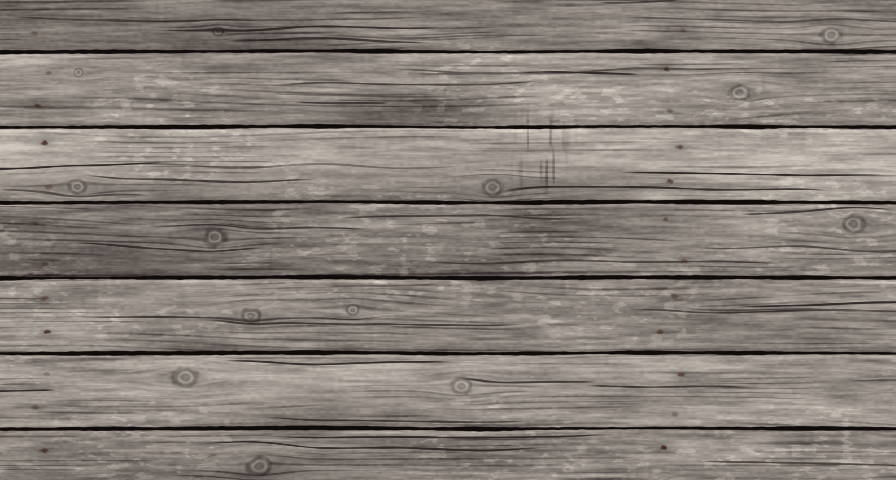
A Shadertoy shader for this texture:

```glsl
// Weathered grey horizontal planks with dark gaps, grain, cracks, knots and rusty nails.
const float PITCH = 0.1571;        // plank height, in canvas heights
const float FIRST_OFFSET = 0.0498; // part of the first plank above the top
const float GAP_HALF = 0.0032;
const float KNOT_SPACING = 0.625;
const int KNOTS = 3;
const int CRACKS = 6;
const vec2 NAIL_COLUMNS = vec2(0.09, 1.40);
const float SCUFF_X = 1.13;
const vec3 DARK_WOOD = vec3(0.15, 0.12, 0.12);
const vec3 LIGHT_WOOD = vec3(0.76, 0.73, 0.69);
const vec3 GAP_COLOR = vec3(0.06, 0.045, 0.045);
const vec3 RUST = vec3(0.29, 0.18, 0.13);
const float PLANK_TONE[7] = float[7](0.62, 0.72, 0.84, 0.58, 0.68, 0.76, 0.66);

float hash(vec2 p) {
    vec3 q = fract(p.xyx * vec3(0.1031, 0.1030, 0.0973));
    q += dot(q, q.yzx + 33.33);
    return fract((q.x + q.y) * q.z);
}

float noise(vec2 p) {
    vec2 i = floor(p), f = fract(p);
    f = f * f * (3.0 - 2.0 * f);
    return mix(mix(hash(i), hash(i + vec2(1, 0)), f.x),
               mix(hash(i + vec2(0, 1)), hash(i + vec2(1, 1)), f.x), f.y);
}

float fbm(vec2 p) {
    float sum = 0.0, amp = 0.53;
    for (int i = 0; i < 4; i++) {
        sum += amp * noise(p);
        p = p * 2.03 + 17.1;
        amp *= 0.5;
    }
    return sum;
}

void mainImage(out vec4 fragColor, in vec2 fragCoord) {
    float px = 1.0 / iResolution.y;
    vec2 p = fragCoord * px;
    p.y = 1.0 - p.y;

    // Plank index and local coordinates
    float row = (p.y + FIRST_OFFSET + 0.003 * (noise(vec2(p.x * 3.0, 5.0)) - 0.5)) / PITCH;
    float id = floor(row), v = fract(row);
    vec2 local = vec2(p.x, (v - 0.5) * PITCH);
    vec2 seed = vec2(id * 13.7 + 41.0, id * 7.9 + 23.0);

    // Knots bend the grain around them
    vec2 grain = local;
    float knotShade = 0.0, knotMask = 0.0;
    for (int i = 0; i < KNOTS; i++) {
        vec2 key = vec2(float(i) + 3.0, id + 11.0);
        float present = step(0.52, hash(key + 50.0));
        float radius = mix(0.009, 0.021, hash(key + 20.0));
        vec2 center = vec2((float(i) + 0.1 + 0.8 * hash(key)) * KNOT_SPACING,
                           (hash(key + 30.0) - 0.5) * 0.095);
        vec2 d = (local - center) * vec2(0.8, 1.0);
        float dist = length(d) * (0.85 + 0.3 * noise(d * 90.0 + key * 9.0)) / radius;
        float inside = present * (1.0 - smoothstep(0.75, 1.1, dist));
        grain.y -= present * d.y * 0.75 * exp(-dot(d * vec2(0.5, 1), d * vec2(0.5, 1)) / (2.5 * radius * radius));
        knotShade += inside * 0.08 * sin(dist * 15.0);
        knotShade -= present * 0.32 * exp(-pow((dist - 0.9) * 6.0, 2.0)) * (0.4 + 0.6 * noise(d * 130.0 + key));
        knotShade -= present * 0.22 * exp(-dist * dist * 9.0);
        knotMask = max(knotMask, inside);
    }

    // Broad tone, streaks and fine grain
    float tone = PLANK_TONE[int(clamp(id, 0.0, 6.0))];
    tone += 0.26 * (fbm(vec2(p.x * 2.6, v * 1.5) + seed) - 0.5);
    tone += 0.34 * (fbm(grain * vec2(5.0, 50.0) + seed) - 0.5);
    float fine = fbm(grain * vec2(13.0, 170.0) + seed * 1.7) - 0.5;
    tone += 0.48 * fine * (1.0 - 0.6 * knotMask);
    tone += 0.10 * (noise(p * vec2(110.0, 210.0)) - 0.5);
    float stain = smoothstep(0.5, 0.9, noise(vec2(p.x * 2.0 + id * 5.3, id + 3.0)));
    tone -= 0.22 * stain * smoothstep(0.3, 1.0, v + 0.4 * fine);

    // Thin broken lines along the grain
    float lineField = grain.y * 75.0 + 3.0 * noise(grain * vec2(1.7, 14.0) + seed);
    float lineDist = abs(fract(lineField) - 0.5) / 75.0;
    float broken = smoothstep(0.48, 0.75, noise(grain * vec2(5.0, 55.0) + seed * 2.1));
    tone -= 0.24 * broken * (1.0 - smoothstep(0.0004, 0.0010 + px, lineDist)) * (1.0 - knotMask);

    // Long tapering cracks
    float crack = 0.0;
    for (int i = 0; i < CRACKS; i++) {
        vec2 key = vec2(float(i) + 70.0, id + 31.0);
        float span = mix(0.08, 0.40, hash(key + 5.0));
        float along = (p.x - 1.9 * hash(key)) / span;
        float taper = max(0.0, 1.0 - along * along);
        float y = (hash(key + 9.0) - 0.5) * 0.13 + 0.012 * (noise(vec2(p.x * 6.0, key.x + id * 3.0)) - 0.5)
                + 0.010 * along * (hash(key + 14.0) - 0.5);
        float halfWidth = 0.0014 * taper * noise(vec2(p.x * 25.0, key.x));
        float cover = 1.0 - smoothstep(halfWidth, halfWidth + 1.2 * px, abs(grain.y - y));
        crack = max(crack, cover * smoothstep(0.0, 0.4, taper) * mix(0.35, 0.9, hash(key + 2.0)));
    }

    // Pale flakes and dark vertical scuffs
    float worn = smoothstep(0.45, 0.75, noise(p * vec2(3.0, 9.0) + 8.0));
    tone += 0.16 * worn * smoothstep(0.58, 0.72, fbm(p * vec2(38.0, 100.0)));
    float scuff = exp(-pow((p.x - SCUFF_X) * 22.0, 2.0)) * smoothstep(0.2, 0.28, p.y) * (1.0 - smoothstep(0.36, 0.42, p.y));
    tone -= 0.32 * scuff * smoothstep(0.55, 0.8, noise(p * vec2(150.0, 14.0)));
    tone += knotShade;

    vec3 color = mix(DARK_WOOD, LIGHT_WOOD, clamp(tone, 0.0, 1.08));
    color = mix(color, DARK_WOOD * 0.8, crack);

    // Rusty nails, two per plank in each column
    for (int i = 0; i < 4; i++) {
        vec2 key = vec2(float(i) + 5.0, id + 90.0);
        vec2 nail = vec2(NAIL_COLUMNS[i / 2] + 0.05 * (hash(key) - 0.5),
                         (float(i % 2) - 0.5) * 0.085 + 0.02 * (hash(key + 4.0) - 0.5));
        vec2 d = (local - nail) * vec2(0.65, 1.0);
        float dist = length(d) + 0.004 * (noise(p * 160.0) - 0.5);
        float strength = mix(0.3, 0.9, hash(key + 7.0));
        color = mix(color, RUST, strength * (1.0 - smoothstep(0.002, 0.0065, dist)));
        color *= 1.0 - 0.18 * strength * exp(-dot(d, d) * 5000.0);
    }

    // Worn plank edges and the gaps between planks
    float edge = min(v, 1.0 - v) * PITCH;
    color *= 1.0 - 0.25 * exp(-(1.0 - v) * PITCH * 160.0);
    color *= 1.0 + 0.10 * exp(-pow((v * PITCH - 0.008) * 300.0, 2.0));
    float gapWidth = GAP_HALF * (0.55 + 0.9 * noise(vec2(p.x * 9.0, floor(row + 0.5) * 4.0)));
    gapWidth += 0.0012 * (noise(vec2(p.x * 80.0, id)) - 0.5);
    color = mix(GAP_COLOR, color, smoothstep(gapWidth - 0.5 * px, gapWidth + px, edge));

    fragColor = vec4(color, 1.0);
}
```
